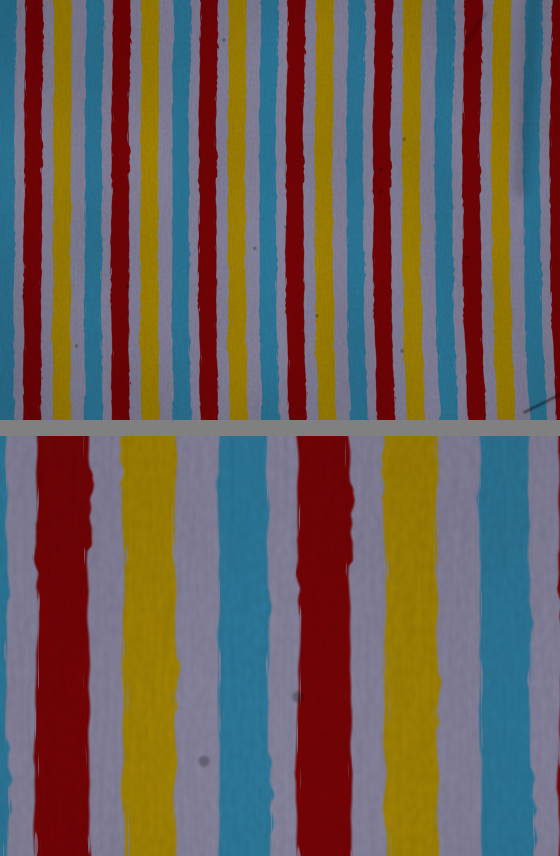
Top: the whole. Bottom: its middle third, enlarged.
Give the GLSL for this pattern, as a WebGL 2 fragment shader.

```glsl
#version 300 es
precision highp float;

uniform vec2 u_resolution;
out vec4 fragColor;

const vec3 CLOTH = vec3(0.48, 0.47, 0.56);
const vec3 RED = vec3(0.42, 0.01, 0.02);
const vec3 YELLOW = vec3(0.58, 0.47, 0.01);
const vec3 BLUE = vec3(0.16, 0.43, 0.55);

const float PERIOD = 0.2077;
const float FIRST_RED = 0.0781;

float hash(vec2 cell) {
    return fract(sin(dot(cell, vec2(127.1, 311.7))) * 43758.5);
}

vec2 gradient(vec2 cell) {
    float angle = 6.28319 * hash(cell);
    return vec2(cos(angle), sin(angle));
}

float gradientNoise(vec2 p) {
    vec2 i = floor(p), f = p - i;
    vec2 u = f * f * f * (f * (f * 6.0 - 15.0) + 10.0);
    float a = dot(gradient(i), f);
    float b = dot(gradient(i + vec2(1, 0)), f - vec2(1, 0));
    float c = dot(gradient(i + vec2(0, 1)), f - vec2(0, 1));
    float d = dot(gradient(i + vec2(1, 1)), f - vec2(1, 1));
    return mix(mix(a, b, u.x), mix(c, d, u.x), u.y);
}

// Sideways drift of the cloth, growing toward the lower right
float clothBend(vec2 p, float aspect) {
    float x = p.x / aspect, d = 0.5 - p.y;
    float lean = mix(-0.005, 0.010, x);
    float curve = mix(0.0, 0.047, x);
    return d * lean + d * d * curve + 0.0055 * smoothstep(0.72, 0.85, x);
}

// Hand-painted edge: slow wobble, small ripples and ragged snags
float paintedEdge(float y, float seed, float id) {
    float t = y + 0.012 * id;
    float wobble = 0.0040 * gradientNoise(vec2(t * 9.0, seed));
    float ripple = 0.0022 * gradientNoise(vec2(t * 38.0, seed + 5.3));
    float snag = smoothstep(0.12, 0.2, gradientNoise(vec2(t * 11.0, seed + 9.7)));
    float fray = 0.0015 + 0.004 * gradientNoise(vec2(t * 85.0, seed + 2.9));
    float own = 0.0015 * gradientNoise(vec2(y * 24.0, seed + id * 3.7));
    return wobble + ripple + snag * fray + own;
}

// Paint coverage of one stripe family, repeated across
float stripe(vec2 p, float center, float halfWidth, float seed, float blur) {
    float id = round((p.x - center) / PERIOD);
    float x = p.x - center - id * PERIOD;
    float left = x + halfWidth + paintedEdge(p.y, seed, id);
    float right = halfWidth - x + paintedEdge(p.y, seed + 40.6, id);
    float inside = min(left, right);
    float cover = smoothstep(-blur, blur, inside);

    // Dry-brush slivers just inside the edges
    float bristle = gradientNoise(vec2(x * 420.0 + seed, p.y * 26.0 + id * 0.3));
    float nearEdge = 1.0 - smoothstep(0.002, 0.006, inside);
    return cover * (1.0 - 0.75 * nearEdge * smoothstep(0.3, 0.48, bristle));
}

float segmentDistance(vec2 p, vec2 a, vec2 b) {
    vec2 pa = p - a, ba = b - a;
    return length(pa - ba * clamp(dot(pa, ba) / dot(ba, ba), 0.0, 1.0));
}

float crease(vec2 p, vec2 a, vec2 b, float width) {
    float d = segmentDistance(p, a, b) / width;
    return exp(-d * d);
}

// Sparse lint specks
float lint(vec2 p, float scale) {
    vec2 cell = floor(p * scale), f = fract(p * scale) - 0.5;
    vec2 jitter = 0.5 * vec2(hash(cell + 3.1), hash(cell + 8.4)) - 0.25;
    float spot = 1.0 - smoothstep(0.03, 0.09, length(f - jitter));
    return spot * step(0.965, hash(cell));
}

void main() {
    vec2 p = gl_FragCoord.xy / u_resolution.y;
    float aspect = u_resolution.x / u_resolution.y;
    float blur = max(0.8 / u_resolution.y, 0.0016);
    vec2 q = vec2(p.x - clothBend(p, aspect), p.y);

    // Stripes
    vec3 color = CLOTH;
    color = mix(color, RED, stripe(q, FIRST_RED, 0.0208, 11.3, blur));
    color = mix(color, YELLOW, stripe(q, FIRST_RED + 0.0695, 0.0212, 23.7, blur));
    color = mix(color, BLUE, stripe(q, FIRST_RED - 0.0640, 0.0200, 37.2, blur));

    // Knit grain and uneven ink
    float grain = gradientNoise(q * vec2(190.0, 120.0));
    float threads = gradientNoise(q * vec2(260.0, 18.0));
    float patches = gradientNoise(p * vec2(5.0, 3.5) + 7.3);
    color *= 1.0 + 0.045 * grain + 0.035 * threads + 0.06 * patches;
    color *= 1.0 - 0.25 * lint(p, 14.0);

    // Creases at the right side and a gentle falloff of light
    float fold = crease(p, vec2(1.25, 0.019), vec2(1.34, 0.064), 0.004);
    float pucker = crease(p, vec2(1.112, 0.90), vec2(1.152, 0.965), 0.007);
    float sag = crease(p, vec2(1.24, 0.55), vec2(1.27, 1.0), 0.022);
    color *= 1.0 - 0.4 * fold - 0.16 * pucker - 0.13 * sag;
    vec2 fromCenter = p / vec2(aspect, 1.0) - 0.5;
    color *= 1.03 - 0.22 * dot(fromCenter, fromCenter);

    fragColor = vec4(color, 1.0);
}
```
